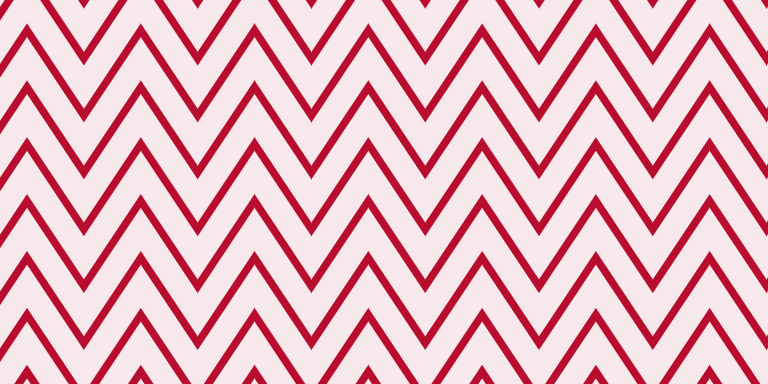
Give the GLSL for this pattern, as a WebGL 1 fragment shader.

```glsl
precision highp float;

// Crimson zigzag stripes on pale pink, stacked in evenly spaced rows.
// A triangle wave shifts each point vertically, the rows repeat by folding,
// and the slope turns the vertical offset into a true distance to the line.

uniform vec2 u_resolution;

const vec3 PALE_PINK = vec3(0.969, 0.908, 0.920);
const vec3 CRIMSON = vec3(0.722, 0.050, 0.182);

// Lengths are in canvas heights.
const float ROWS = 6.75;             // zigzags from bottom to top
const float ROW_HEIGHT = 1.0 / ROWS;
const float WAVE_LENGTH = 2.0 * ROW_HEIGHT;
const float SLOPE = 1.5;             // rise over run of each stroke
const float LINE_HEIGHT = 0.24 * ROW_HEIGHT;  // measured vertically
const vec2 PEAK = vec2(0.0703, 0.9212);       // centre line of one peak

// Distance from x to the nearest multiple of period.
float foldDistance(float x, float period) {
  return abs(fract(x / period + 0.5) - 0.5) * period;
}

// Signed distance to the edge of the nearest stripe, with mitred corners.
float zigzagDistance(vec2 p, float waveLength, float rowHeight,
                     float slope, float lineHeight) {
  float drop = slope * foldDistance(p.x, waveLength);
  float offset = foldDistance(p.y + drop, rowHeight);
  return (offset - 0.5 * lineHeight) / sqrt(1.0 + slope * slope);
}

// Coverage of a shape across an edge one pixel wide.
float coverage(float signedDistance, float pixel) {
  return clamp(0.5 - signedDistance / pixel, 0.0, 1.0);
}

void main() {
  float pixel = 1.0 / u_resolution.y;
  vec2 p = gl_FragCoord.xy * pixel - PEAK;
  float edge = zigzagDistance(p, WAVE_LENGTH, ROW_HEIGHT, SLOPE, LINE_HEIGHT);
  vec3 color = mix(PALE_PINK, CRIMSON, coverage(edge, pixel));
  gl_FragColor = vec4(color, 1.0);
}
```
